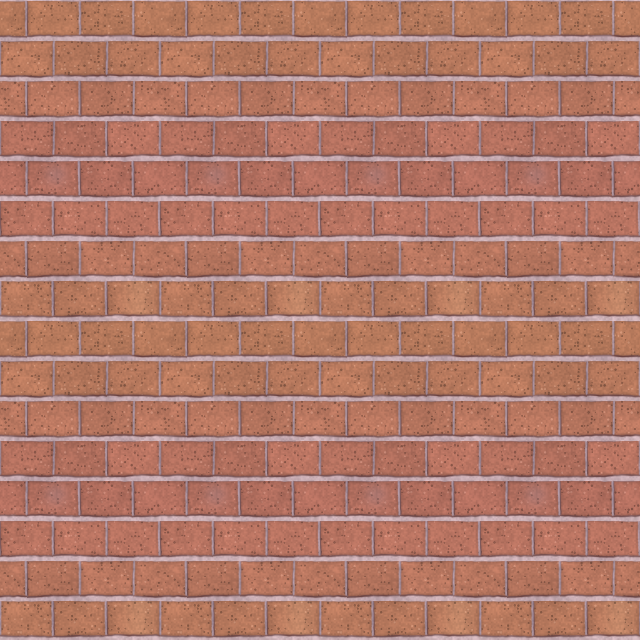
Reproduce this texture procedurally as a Shadertoy shader.

```glsl
// Weathered red brick wall in half-offset courses with pale lilac mortar.
#define TILES vec2(4.0, 2.0)      // whole repeats across and up
#define BRICKS vec2(3.0, 8.0)     // bricks and courses in one repeat
#define BED_HEIGHT 0.135          // bed joint, in course heights
#define HEAD_HALF 0.030           // half head joint, in course heights
#define BRICK_ASPECT 1.333
#define GRAIN 0.13
#define BRICK_COLOR vec3(0.715, 0.460, 0.370)
#define PALE_MORTAR vec3(0.80, 0.69, 0.71)
#define GREY_MORTAR vec3(0.62, 0.53, 0.58)
#define DARK_MORTAR vec3(0.46, 0.36, 0.41)
#define SHADOW_COLOR vec3(0.38, 0.22, 0.21)

const float TAU = 6.2831853;

float hash(vec2 p) {
    p = fract(p * vec2(0.1031, 0.1137) + 0.137);
    p += dot(p, p.yx + 33.33);
    return fract((p.x + p.y) * p.x * 17.31);
}

// Value noise that wraps after a whole number of cells.
float noise(vec2 p, vec2 period) {
    vec2 i = floor(p), f = fract(p);
    f = f * f * (3.0 - 2.0 * f);
    float a = hash(mod(i, period));
    float b = hash(mod(i + vec2(1, 0), period));
    float c = hash(mod(i + vec2(0, 1), period));
    float d = hash(mod(i + vec2(1, 1), period));
    return mix(mix(a, b, f.x), mix(c, d, f.x), f.y);
}

// One round speck per cell: x is its coverage, y its random kind.
vec2 speck(vec2 p, vec2 period) {
    vec2 id = mod(floor(p), period);
    vec2 center = 0.3 + 0.4 * vec2(hash(id + 7.0), hash(id + 61.0));
    float radius = 0.18 + 0.2 * hash(id + 23.0);
    float d = length(fract(p) - center);
    return vec2(1.0 - smoothstep(radius - 0.15, radius + 0.15, d), hash(id + 5.0));
}

void mainImage(out vec4 fragColor, in vec2 fragCoord) {
    vec2 p = fragCoord / iResolution.xy * TILES * BRICKS + vec2(0.0, 0.02);
    vec2 tile = p / BRICKS;
    float soft = max(0.022, 0.7 * TILES.y * BRICKS.y / iResolution.y);

    // Noise layers, all periodic over one repeat
    float fine = noise(tile * vec2(96, 192), vec2(96, 192)) - 0.5;
    float medium = noise(tile * vec2(36, 72), vec2(36, 72)) - 0.5;
    float cloud = noise(tile * vec2(9, 18), vec2(9, 18)) - 0.5;

    // Brick and joint addresses
    float row = floor(p.y);
    float course = mod(row, BRICKS.y);
    float x = p.x + 0.5 * mod(row, 2.0);
    vec2 brick = vec2(mod(floor(x), BRICKS.x), course);
    vec2 joint = vec2(mod(floor(x + 0.5), BRICKS.x), course);
    vec2 local = vec2(fract(x), fract(p.y));
    float kind = hash(brick + 11.0);
    float jointKind = hash(joint + 37.0);

    // Uneven brick edges
    float phase = hash(vec2(course, 91.0));
    float wave = sin(TAU * (tile.x + phase)) + 0.5 * sin(TAU * (4.0 * tile.x + 3.0 * phase));
    float tilt = (hash(brick + 53.0) - 0.5) * (local.x - 0.5);
    float bottom = BED_HEIGHT + 0.014 * wave + 0.05 * tilt + 0.02 * medium;
    float top = 0.99 + 0.008 * sin(TAU * (2.0 * tile.x + phase)) + 0.025 * tilt + 0.015 * medium;
    float lean = (jointKind - 0.5) * (0.02 + 0.03 * (local.y - 0.5));
    float side = (fract(x + 0.5) - 0.5 + lean) * BRICK_ASPECT + 0.012 * medium;
    float headGap = abs(side) - HEAD_HALF * (0.85 + 0.3 * jointKind);
    float inside = min(min(local.y - bottom, top - local.y), headGap);
    float brickMask = smoothstep(-soft, soft, inside);

    // Fired clay: course hue, brick tone, clouds and grain
    vec3 clay = BRICK_COLOR;
    clay += vec3(0.0, 0.016, -0.010) * cos(TAU * (course + 1.0) / BRICKS.y);
    clay *= 1.0 + 0.07 * (kind - 0.5) + 0.08 * cloud + 0.07 * medium + GRAIN * fine;
    vec2 pit = speck(tile * vec2(48, 96), vec2(48, 96));
    clay *= 1.0 - 0.25 * pit.x * step(pit.y, 0.16);
    clay += vec3(0.08, 0.09, 0.09) * pit.x * step(0.93, pit.y);
    clay *= 0.90 + 0.10 * smoothstep(0.0, 0.10, inside);

    // Lilac bloom on one brick and a pale patch on another
    float across = fract(tile.x);
    float bloom = exp(-pow((across - 0.35) / 0.07, 2.0) - pow((local.y - 0.65) / 0.28, 2.0));
    clay = mix(clay, GREY_MORTAR, 0.30 * bloom * step(abs(course - 3.0), 0.5));
    float patchy = exp(-pow((across - 0.87) / 0.09, 2.0));
    clay += vec3(0.06, 0.065, 0.05) * patchy * step(course, 0.5);

    // Mortar: pale in the beds, greyer in the head joints
    float bed = 1.0 - smoothstep(bottom - 0.045, bottom + 0.01, local.y);
    bed = max(bed, smoothstep(top - 0.01, top + 0.02, local.y));
    vec3 mortar = mix(GREY_MORTAR, PALE_MORTAR, clamp(0.22 + 0.65 * bed + 0.5 * cloud, 0.0, 1.0));
    mortar *= 1.0 + 0.12 * medium + 0.12 * fine;
    float headShade = smoothstep(0.0, HEAD_HALF, side * sign(jointKind - 0.4));
    mortar = mix(mortar, DARK_MORTAR, 0.55 * headShade * (1.0 - bed));

    vec3 color = mix(mortar, clay, brickMask);

    // Broken shadow under each brick and along some head joints
    float worn = noise(tile * vec2(15, 40), vec2(15, 40));
    float under = exp(-pow((local.y - bottom + 0.012) / 0.026, 2.0));
    color = mix(color, SHADOW_COLOR, under * (0.30 + 0.65 * worn));
    float crack = exp(-pow((side - HEAD_HALF) / 0.016, 2.0)) * step(0.62, jointKind);
    crack *= smoothstep(bottom, bottom + 0.05, local.y) * (1.0 - 0.8 * local.y);
    color = mix(color, SHADOW_COLOR, 0.8 * crack);

    fragColor = vec4(clamp(color, 0.0, 1.0), 1.0);
}
```
